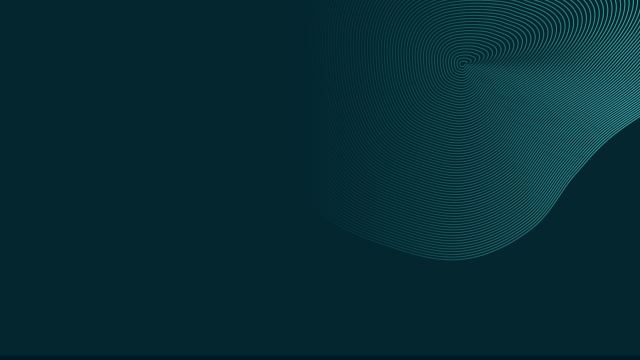
Write a Shadertoy shader that draws this background.

```glsl
// Dark teal backdrop with nested contour rings that brighten toward the right.

// Lengths are in canvas heights
const vec3 BACKGROUND = vec3(0.010, 0.150, 0.184);
const vec3 FOOT_COLOR = vec3(0.000, 0.090, 0.150);
const vec3 LINE_DIM = vec3(0.15, 0.56, 0.58);
const vec3 LINE_BRIGHT = vec3(0.29, 0.73, 0.73);
const vec2 CENTER = vec2(1.285, 0.822);
const float RING_COUNT = 72.0;
const float LINE_WIDTH = 0.0024;
const float SOFTNESS = 1.15;
const float FADE_START = 0.83;
const float FADE_END = 1.75;
const float FOOT_HEIGHT = 0.018;
const float FOLD_ANGLE = 0.10;
const float FOLD_WIDTH = 0.12;
const float FOLD_SHADE = 0.35;
const float TAU = 6.2831853;

// Outer contour radius at equal angles, counterclockwise from the right
const int KNOTS = 16;
const float RADII[KNOTS] = float[KNOTS](
    0.665, 0.920, 0.780, 0.655, 0.602, 0.605, 0.618, 0.590,
    0.555, 0.555, 0.571, 0.546, 0.542, 0.496, 0.438, 0.475);

float knot(int i) {
    return RADII[(i + KNOTS) % KNOTS];
}

// Periodic Catmull-Rom curve through the radii
float contourRadius(float angle) {
    float t = fract(angle / TAU) * float(KNOTS);
    int i = int(floor(t));
    float f = fract(t);
    float a = knot(i - 1), b = knot(i), c = knot(i + 1), d = knot(i + 2);
    return b + 0.5 * f * (c - a + f * (2.0 * a - 5.0 * b + 4.0 * c - d
             + f * (3.0 * (b - c) + d - a)));
}

// Share of a soft pixel covered by a line whose middle lies at distance dist
float lineCoverage(float dist, float pixel) {
    float halfLine = 0.5 * LINE_WIDTH;
    float overlap = min(dist + 0.5 * pixel, halfLine)
                  - max(dist - 0.5 * pixel, -halfLine);
    return clamp(overlap / pixel, 0.0, 1.0);
}

void mainImage(out vec4 fragColor, in vec2 fragCoord) {
    float pixel = 1.0 / iResolution.y;
    vec2 uv = fragCoord * pixel;
    vec2 p = uv - CENTER;
    float angle = atan(p.y, p.x + 1e-6);

    // Scaled copies of the outer contour, one per whole ring number
    float ring = RING_COUNT * length(p) / contourRadius(angle);
    float slope = max(length(vec2(dFdx(ring), dFdy(ring))) / pixel, 1.0);
    float nearest = clamp(round(ring), 1.0, RING_COUNT);
    float line = lineCoverage(abs(ring - nearest) / slope, pixel * SOFTNESS);

    // Horizontal fade and the shaded fold right of the center
    float glow = clamp((uv.x - FADE_START) / (FADE_END - FADE_START), 0.0, 1.0);
    float fold = exp(-pow((angle - FOLD_ANGLE) / FOLD_WIDTH, 2.0));
    fold *= 1.0 - smoothstep(0.15, 0.45, length(p));
    float alpha = line * glow * (1.0 - FOLD_SHADE * fold);

    // Backdrop with a darker foot, then the lines
    vec3 color = mix(FOOT_COLOR, BACKGROUND,
                     smoothstep(0.3 * FOOT_HEIGHT, FOOT_HEIGHT, uv.y));
    color = mix(color, mix(LINE_DIM, LINE_BRIGHT, glow), alpha);
    fragColor = vec4(color, 1.0);
}
```
